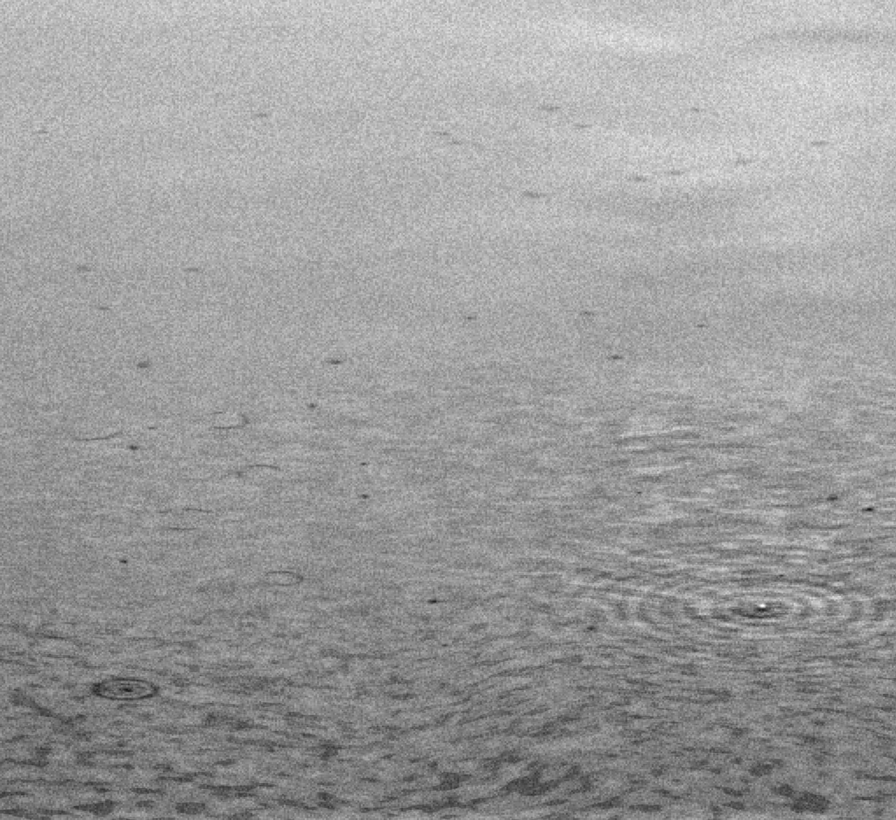
This texture is drawn by a WebGL 2 fragment shader. Its source:

```glsl
#version 300 es
precision highp float;

#define GRAIN_CELLS 468.0
#define GRAIN_AMOUNT 0.245
#define FAR_TONE 0.76
#define NEAR_TONE 0.455
#define SQUASH 3.1
#define SPECKS 34
#define FAINT_RINGS 6
#define DAB_DEPTH 0.15
#define STREAK_LIGHT 0.13
#define BAND_DEPTH 0.16

uniform vec2 u_resolution;
out vec4 fragColor;

float hash(vec2 cell) {
  uvec2 q = uvec2(ivec2(cell) + 32768) * uvec2(1597334677u, 3812015801u);
  uint n = (q.x ^ q.y) * 1597334677u;
  n = (n ^ (n >> 15)) * 74597u;
  n ^= n >> 13;
  return float(n >> 8) / 16777216.0;
}

float noise(vec2 p) {
  vec2 i = floor(p), f = fract(p);
  f = f * f * (3.0 - 2.0 * f);
  return mix(mix(hash(i), hash(i + vec2(1, 0)), f.x),
             mix(hash(i + vec2(0, 1)), hash(i + vec2(1, 1)), f.x), f.y);
}

float layeredNoise(vec2 p) {
  return 0.65 * noise(p) + 0.35 * noise(p * 2.03 + 17.3);
}

// Distance on the water plane, seen at a shallow angle
float waterDistance(vec2 p, vec2 centre) {
  return length((p - centre) * vec2(1.0, SQUASH));
}

// Concentric waves, dark at the centre and fading towards reach
float waves(float d, float spacing, float reach) {
  return -cos(6.28319 * d / spacing) * (1.0 - smoothstep(0.45 * reach, reach, d));
}

float blob(vec2 p, vec2 centre, vec2 size) {
  vec2 q = (p - centre) / size;
  return exp(-dot(q, q));
}

// Signed marks: dark where the noise is high, pale where it is low
float dabs(vec2 p) {
  float n = layeredNoise(p);
  return 0.5 * (1.0 - smoothstep(0.2, 0.45, n)) - smoothstep(0.54, 0.76, n);
}

// Wind ripples: broad far bands, fine middle streaks, coarse near dabs
float ripples(vec2 p, float side) {
  vec2 q = p + vec2(0.0, 0.02 * noise(p * vec2(6.0, 7.0)));
  float far = smoothstep(0.48, 0.7, p.y) * mix(0.3, 1.0, side);
  float middle = smoothstep(0.1, 0.3, p.y) * (1.0 - smoothstep(0.46, 0.64, p.y));
  float near = 1.0 - smoothstep(0.04, 0.2, p.y);
  float between = smoothstep(0.03, 0.14, p.y) * (1.0 - smoothstep(0.16, 0.36, p.y));

  float tone = BAND_DEPTH * far * (layeredNoise(q * vec2(5.0, 30.0)) - 0.5);
  float streak = layeredNoise(q * vec2(36.0, 190.0) + 40.0);
  float patches = mix(0.35, 1.0, side) * mix(0.5, 1.2, noise(p * vec2(5.0, 11.0) + 8.0));
  tone += STREAK_LIGHT * middle * patches * smoothstep(0.52, 0.8, streak);
  tone -= 0.11 * middle * patches * (1.0 - smoothstep(0.2, 0.45, streak));

  float lean = 0.22 * blob(p, vec2(0.62, 0.1), vec2(0.25, 0.15));
  q.y -= lean * (p.x - 0.62);
  tone += DAB_DEPTH * near * dabs(q * vec2(40.0, 135.0) + 90.0);
  tone += 0.75 * DAB_DEPTH * between * dabs(q * vec2(50.0, 180.0) + 60.0);
  return tone;
}

// Scattered dark specks, softer with distance
float specks(vec2 p, float aspect) {
  float tone = 0.0;
  for (int i = 0; i < SPECKS; i++) {
    float id = float(i);
    vec2 centre = vec2(hash(vec2(id, 1)) * aspect, mix(0.2, 0.88, hash(vec2(id, 2))));
    float away = smoothstep(0.4, 0.7, centre.y);
    float size = mix(0.6, 1.3, hash(vec2(id, 3)));
    vec2 extent = size * mix(vec2(0.005, 0.0024), vec2(0.012, 0.0034), away);
    tone -= mix(0.32, 0.15, away) * blob(p, centre, extent);
  }
  return tone;
}

// Thin broken rings left by older drops
float faintRings(vec2 p, float aspect) {
  float tone = 0.0;
  for (int i = 0; i < FAINT_RINGS; i++) {
    float id = float(i);
    float lane = (id + hash(vec2(id, 12))) / float(FAINT_RINGS);
    vec2 centre = vec2(hash(vec2(id, 31)) * 0.35 * aspect, mix(0.23, 0.53, lane));
    float radius = mix(0.017, 0.046, hash(vec2(id, 13)));
    float offset = (waterDistance(p, centre) - radius) / 0.005;
    float gaps = smoothstep(0.25, 0.7, noise(p * vec2(60.0, 60.0) + id * 9.0));
    tone -= 0.16 * gaps * exp(-offset * offset);
  }
  return tone;
}

// Two fresh drops: a wide train of waves and a small dark splash
float freshDrops(vec2 p, float aspect) {
  vec2 wide = vec2(0.85 * aspect, 0.257), small = vec2(0.14 * aspect, 0.159);
  float d = waterDistance(p, wide);
  float broken = mix(0.2, 1.3, noise(p * vec2(18.0, 60.0)));
  float tone = 0.10 * broken * exp(-d / 0.3) * waves(d, 0.029, 0.42);
  tone -= 0.32 * blob(p, wide, vec2(0.018, 0.0055));
  tone += 0.55 * blob(p, wide + vec2(0.001, 0.004), vec2(0.004, 0.0028));

  d = waterDistance(p, small);
  float rim = (d - 0.037) / 0.0065, inner = (d - 0.021) / 0.005;
  float front = 1.0 - 0.5 * smoothstep(-0.006, 0.01, p.y - small.y);
  tone -= 0.27 * front * exp(-rim * rim) + 0.14 * exp(-inner * inner);
  return tone - 0.3 * blob(p, small, vec2(0.01, 0.0038));
}

void main() {
  vec2 p = gl_FragCoord.xy / u_resolution.y;
  float aspect = u_resolution.x / u_resolution.y;
  float side = smoothstep(0.35, 0.85, p.x / aspect);

  // Sky light on the water
  float tone = mix(NEAR_TONE, FAR_TONE, pow(p.y, 0.9));
  tone += 0.04 * blob(p, vec2(0.82 * aspect, 0.85), vec2(0.28, 0.2));
  tone += 0.05 * blob(p, vec2(0.82 * aspect, 0.53), vec2(0.14, 0.03));
  tone += 0.03 * blob(p, vec2(0.45 * aspect, 0.59), vec2(0.12, 0.02));
  tone -= 0.025 * (1.0 - smoothstep(0.0, 0.25, p.x / aspect));
  tone += 0.07 * (1.0 - smoothstep(0.0, 0.018, p.y));

  tone += ripples(p, side) + specks(p, aspect);
  tone += faintRings(p, aspect) + freshDrops(p, aspect);

  // Film grain
  vec2 g = p * GRAIN_CELLS - 0.5;
  float grain = 0.5 * (noise(g) + noise(g + 1000.0)) - 0.5;
  tone += GRAIN_AMOUNT * grain;
  fragColor = vec4(vec3(clamp(tone, 0.0, 1.0)), 1.0);
}
```
